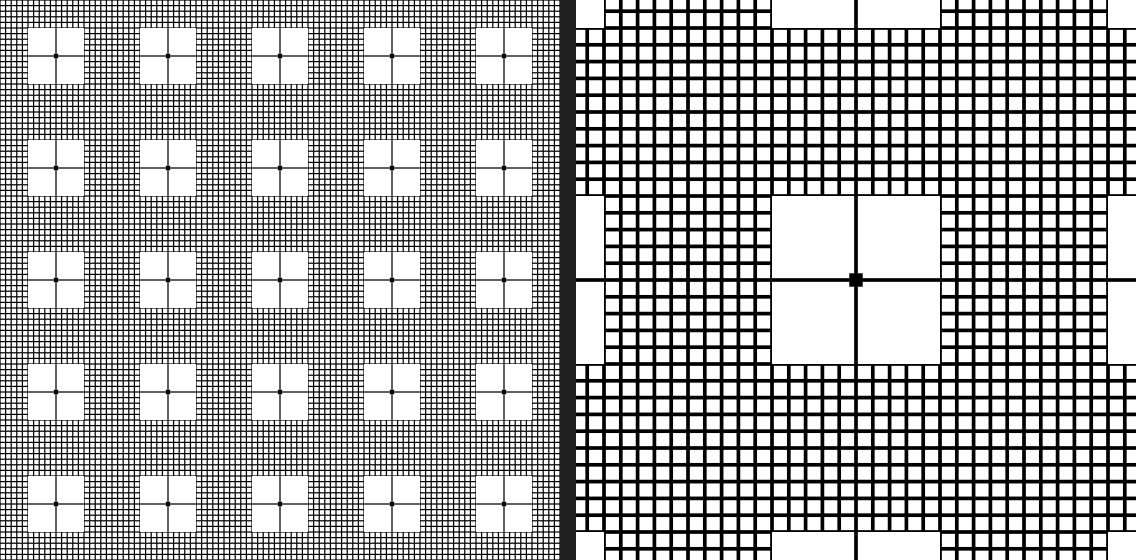
Left: the whole. Right: its middle third, enlarged.
Reproduce this pattern procedurally as a three.js fragment shader.

```glsl
// Fine black square mesh on white, opened by a 5 by 5 array of white windows,
// each quartered by a thin cross with a small square knot at its centre.
// Every shape is a box-filtered band in mesh-cell units, repeated with fract.
varying vec2 vUv;

const float REPEATS = 5.0;       // windows across and down
const float CELLS = 20.0;        // mesh cells per repeat
const float LINE_WIDTH = 0.22;   // all sizes below are in mesh cells
const float WINDOW_SIZE = 10.0;
const float KNOT_SIZE = 0.8;
const vec3 PAPER = vec3(1.0);
const vec3 INK = vec3(0.0);

// Share of a footprint centred at d that lies in a band of given width, per axis
vec2 band(vec2 d, float width, vec2 footprint) {
  vec2 halfWidth = vec2(0.5 * width);
  vec2 hi = clamp(d + 0.5 * footprint, -halfWidth, halfWidth);
  vec2 lo = clamp(d - 0.5 * footprint, -halfWidth, halfWidth);
  return (hi - lo) / footprint;
}

// Area covered by both bands: a square
float square(vec2 cover) {
  return cover.x * cover.y;
}

// Area covered by either band: crossing lines
float crossing(vec2 cover) {
  return 1.0 - (1.0 - cover.x) * (1.0 - cover.y);
}

void main() {
  vec2 footprint = max(fwidth(vUv) * REPEATS * CELLS, vec2(1e-5));

  // Position from the window centre, and from the nearest mesh line
  vec2 local = (fract(vUv * REPEATS) - 0.5) * CELLS;
  vec2 toLine = fract(local + 0.5) - 0.5;

  // Mesh, then the window laid over it, then the knot
  float mesh = crossing(band(toLine, LINE_WIDTH, footprint));
  float quarters = crossing(band(local, LINE_WIDTH, footprint));
  float opening = square(band(local, WINDOW_SIZE, footprint));
  float knot = square(band(local, KNOT_SIZE, footprint));

  float ink = max(mix(mesh, quarters, opening), knot);
  gl_FragColor = vec4(mix(PAPER, INK, ink), 1.0);
}
```
